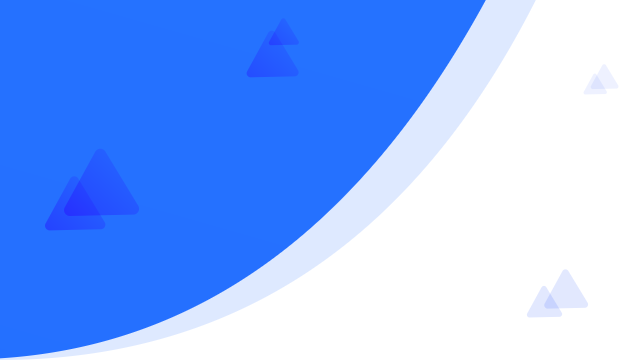
Reproduce this background procedurally as a Shadertoy shader.

```glsl
// A blue sheet with a pale rim sweeps over a white ground, both bounded by
// parabolic arcs, with pairs of translucent rounded triangles scattered on top.
// Arcs are solved as quadratic curves; triangles are signed distances.

#define WHITE vec3(1.0)
#define PALE vec3(0.872, 0.914, 1.0)
#define BLUE_LOW vec3(0.143, 0.437, 1.0)
#define BLUE_HIGH vec3(0.145, 0.448, 1.0)
#define INK_ON_BLUE vec3(0.15, 0.05, 1.0)
#define INK_ON_WHITE vec3(0.15, 0.32, 0.98)
#define CORNER 0.16
#define TILT 0.022
#define SHADE_SLOPE 0.35

// Centre x, centre y and radius; two triangles per pair, in canvas heights
const vec3 TRIANGLES[8] = vec3[8](
    vec3(0.281, 0.469, 0.1016), vec3(0.208, 0.4155, 0.0817),
    vec3(0.7565, 0.833, 0.0704), vec3(0.788, 0.902, 0.0407),
    vec3(1.679, 0.778, 0.0375), vec3(1.653, 0.759, 0.0315),
    vec3(1.572, 0.183, 0.0593), vec3(1.512, 0.1505, 0.0477));

// Opacity of each pair
const float OPACITY[4] = float[4](0.29, 0.23, 0.08, 0.135);

// Approximate signed distance above the quadratic curve that runs from
// (0, startY) past the control point to (endX, 1)
float arcDistance(vec2 p, float startY, vec2 control, float endX) {
    float bend = 2.0 * control.x - endX;
    float root = sqrt(max(control.x * control.x - bend * p.x, 1e-4));
    float t = (control.x - root) / bend;
    float lift = control.y - startY;
    float curve = 1.0 - 2.0 * control.y + startY;
    float height = startY + 2.0 * lift * t + curve * t * t;
    float slope = (lift + curve * t) / root;
    return (p.y - height) / sqrt(1.0 + slope * slope);
}

// Equilateral triangle with unit circumradius, grown by the corner radius
float roundedTriangle(vec2 p) {
    const float k = 1.7320508;
    const float halfSide = 0.8660254;
    p.x = abs(p.x) - halfSide;
    p.y += halfSide / k;
    if (p.x + k * p.y > 0.0) p = vec2(p.x - k * p.y, -k * p.x - p.y) / 2.0;
    p.x -= clamp(p.x, -2.0 * halfSide, 0.0);
    return -length(p) * sign(p.y) - CORNER;
}

// Antialiased cover of the region where the distance is negative
float cover(float dist, float pixel) {
    return clamp(0.5 - dist / pixel, 0.0, 1.0);
}

void mainImage(out vec4 fragColor, in vec2 fragCoord) {
    float pixel = 1.0 / iResolution.y;
    vec2 p = fragCoord * pixel;

    // Ground, pale rim and blue sheet
    float rim = arcDistance(p, 0.0, vec2(0.982, 0.0), 1.4884);
    float sheet = arcDistance(p, 0.0046, vec2(0.836, 0.057), 1.3495);
    float sheetCover = cover(-sheet, pixel);
    vec3 blue = mix(BLUE_LOW, BLUE_HIGH, clamp(0.7 * p.y + 0.2 * p.x, 0.0, 1.0));
    vec3 color = mix(WHITE, PALE, cover(-rim, pixel));
    color = mix(color, blue, sheetCover);

    // Translucent triangles, denser towards their lower left on blue
    vec3 ink = mix(INK_ON_WHITE, INK_ON_BLUE, sheetCover);
    for (int i = 0; i < 8; i++) {
        vec3 tri = TRIANGLES[i];
        vec2 q = (p - tri.xy) / tri.z;
        q += TILT * vec2(q.y, -q.x);
        float shade = 1.0 - SHADE_SLOPE * sheetCover * (q.x + q.y);
        float mask = cover(roundedTriangle(q) * tri.z, pixel);
        color = mix(color, ink, mask * OPACITY[i / 2] * shade);
    }

    fragColor = vec4(color, 1.0);
}
```
